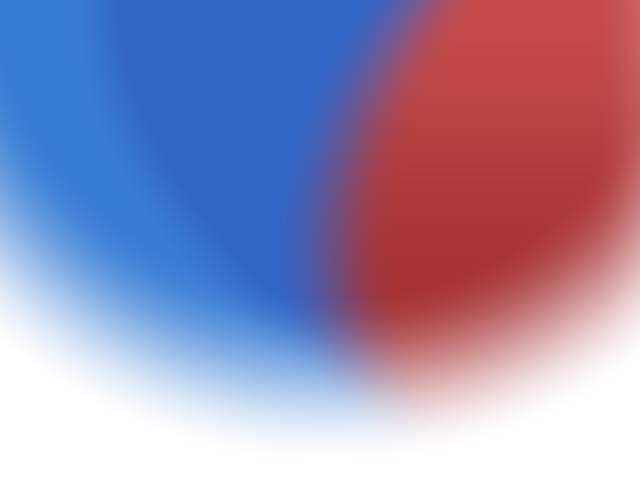
Give the GLSL for this background, as a WebGL 1 fragment shader.

```glsl
precision highp float;
uniform vec2 u_resolution;

const vec3 PAPER = vec3(1.0, 1.0, 1.0);
const vec3 SKY_BLUE = vec3(0.22, 0.49, 0.835);
const vec3 DEEP_BLUE = vec3(0.2, 0.4, 0.775);
const vec3 RED_LIGHT = vec3(0.775, 0.3, 0.3);
const vec3 RED_DARK = vec3(0.65, 0.195, 0.2);

// Soft step from 0 to 1 centred on distance zero
float softEdge(float dist, float halfWidth) {
  return smoothstep(-halfWidth, halfWidth, dist);
}

// Horizontal distance to a sideways parabola opening to the right
float parabolaDistance(vec2 p, vec2 vertex, float bend) {
  float dy = p.y - vertex.y;
  return p.x - vertex.x - bend * dy * dy;
}

float circleDistance(vec2 p, vec2 center, float radius) {
  return length(p - center) - radius;
}

// Light blue band on the left, deep blue inside
vec3 blueField(vec2 p) {
  float depth = 1.0 - p.y;
  float dist = parabolaDistance(p, vec2(0.199, 1.0), 0.83);
  return mix(SKY_BLUE, DEEP_BLUE, softEdge(dist, 0.055 + 0.055 * depth));
}

// Red darkens towards the lower rim
vec3 redField(vec2 p) {
  return mix(RED_DARK, RED_LIGHT, smoothstep(0.38, 1.05, p.y));
}

float redMask(vec2 p) {
  vec2 vertex = vec2(0.672, 0.495);
  float bend = p.y > vertex.y ? 0.7 : 1.15;
  return softEdge(parabolaDistance(p, vertex, bend), 0.125);
}

void main() {
  vec2 p = gl_FragCoord.xy / u_resolution.y;
  float width = u_resolution.x / u_resolution.y;

  vec3 color = mix(blueField(p), redField(p), redMask(p));

  // Pale haze along the right side
  color = mix(color, PAPER, 0.16 * smoothstep(width - 0.09, width + 0.04, p.x));

  // Blurred circular rim fading into the paper
  float rim = circleDistance(p, vec2(0.665, 1.098), 0.867);
  color = mix(color, PAPER, softEdge(rim, 0.18));

  gl_FragColor = vec4(color, 1.0);
}
```
